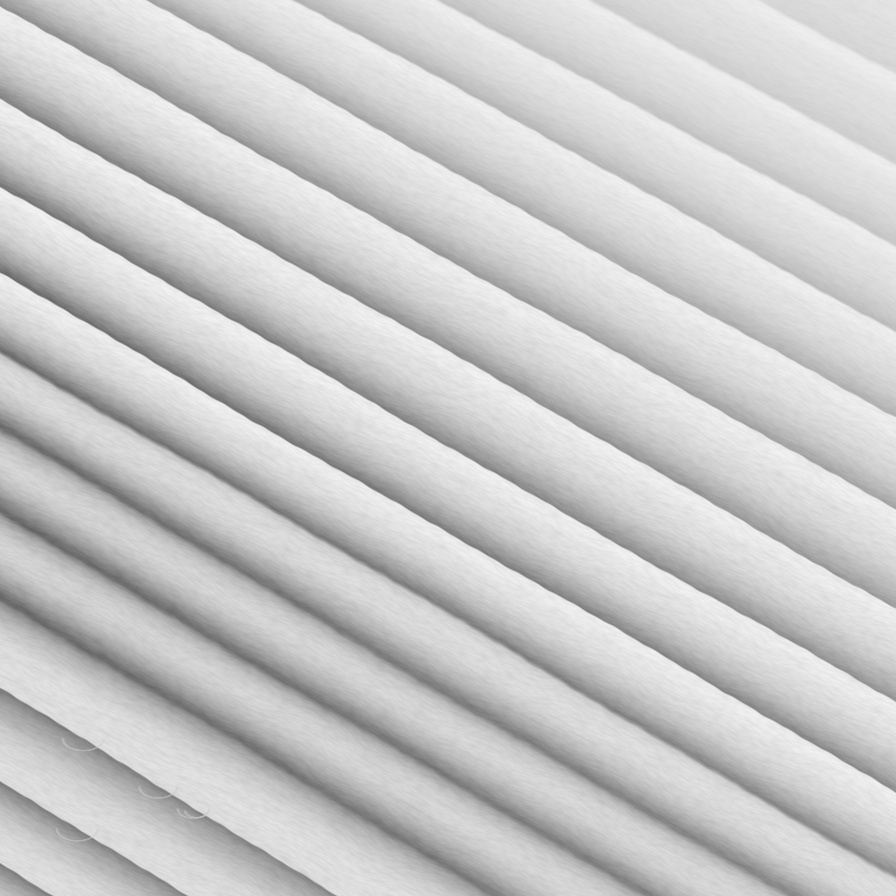
This texture is drawn by a three.js fragment shader. Its source:

```glsl
// Diagonal fan of soft white pleats, lit from the upper right and darkening to the lower left.
// Pleats are painted in order from the top, each shaded by its place between two ridges,
// then covered with stretched cellular fibres and layered sine streaks.
varying vec2 vUv;

const int FIRST_PLEAT = -1;
const int LAST_PLEAT = 15;
const float PITCH = 0.0943;   // mean distance between ridges
const float TAU = 6.2831853;
const vec3 PAPER = vec3(0.905);
const vec3 HAIR = vec3(0.80);

float hash(vec2 p) {
  p = fract(p * vec2(0.1731, 0.2347));
  p += dot(p, p.yx + 19.19);
  return fract((p.x + p.y) * p.x * 7.31);
}

// Distance to the nearest scattered point, 0 at a point
float cellular(vec2 p) {
  vec2 cell = floor(p);
  float nearest = 1.0;
  for (int y = -1; y <= 1; y++) {
    for (int x = -1; x <= 1; x++) {
      vec2 c = cell + vec2(float(x), float(y));
      vec2 seed = c + vec2(hash(c + 3.7), hash(c + 71.3));
      nearest = min(nearest, length(p - seed));
    }
  }
  return nearest;
}

// Height of ridge k at x, measured downward from the top
float ridge(float k, float x) {
  float j = k - 5.0;
  float start = 0.013 + PITCH * j + 0.009 * cos(TAU * (k - 7.5) / 7.0);
  float slope = 0.5625 + 0.006 * j;
  float bow = 0.0016 * sin(x * 7.0 + k * 2.3) + 0.0007 * sin(x * 23.0 + k * 4.1);
  float fray = 0.0004 * sin(x * 131.0 + k * 9.0) + 0.0003 * sin(x * 287.0 + k * 5.0);
  return start + slope * x + bow + fray;
}

// Brightness of pleat k at t: 0 on its own ridge, 1 at the next one
float pleatShade(float k, float t, float x) {
  float fade = 1.0 - 0.3 * x;
  float lowDepth = 0.55 * smoothstep(-3.0, 9.0, k) * (1.0 - smoothstep(11.0, 12.0, k));
  float highDepth = 0.5 * smoothstep(7.8, 10.5, k);
  float highFall = mix(5.0, 2.6, smoothstep(11.0, 13.0, k));
  float low = lowDepth * fade * pow(t, 3.0);
  float high = highDepth * fade * pow(1.0 - t, highFall);
  float crest = 0.025 * exp(-pow((t - 0.1) / 0.12, 2.0));
  return 1.0 - 0.055 * t + crest - low - high;
}

// Sharp ridges in the middle, softer ones in the far corner and the lower grooves
float edgeWidth(float k) {
  float groove = smoothstep(8.0, 10.0, k) * (1.0 - smoothstep(12.0, 13.0, k));
  float far = 1.0 - smoothstep(0.0, 5.0, k);
  return 0.0014 + 0.005 * groove + 0.002 * far;
}

// Fine fibres running almost along the pleats
float fibres(vec2 p) {
  vec2 q = vec2(p.x + 0.5 * p.y, p.y - 0.49 * p.x);
  float warp = 0.003 * sin(q.x * 19.0) + 0.002 * sin(q.x * 43.0 + q.y * 30.0);
  q.y += warp;
  float coarse = cellular(q * vec2(24.0, 150.0)) - 0.45;
  float fine = cellular(q * vec2(75.0, 330.0) + 17.0) - 0.45;
  float streak = sin(q.y * 210.0 + 3.0 * sin(q.x * 11.0)) * sin(q.x * 17.0 + q.y * 67.0);
  return -0.032 * coarse - 0.045 * fine + 0.006 * streak;
}

// Coverage of a thin half loop hanging below its centre
float hairLoop(vec2 p, vec2 centre, float radius) {
  vec2 d = p - centre;
  d.x *= 0.6;
  float line = 1.0 - smoothstep(0.0004, 0.0013, abs(length(d) - radius));
  return line * smoothstep(-0.002, 0.002, d.y);
}

void main() {
  vec2 p = vec2(vUv.x, 1.0 - vUv.y);

  // Paint each pleat over everything below its ridge
  float shade = 0.93;
  float grain = 0.4;
  for (int i = FIRST_PLEAT; i <= LAST_PLEAT; i++) {
    float k = float(i);
    float top = ridge(k, p.x);
    float t = clamp((p.y - top) / (ridge(k + 1.0, p.x) - top), 0.0, 1.0);
    float w = edgeWidth(k);
    float cover = smoothstep(-w, w, p.y - top);
    shade = mix(shade, pleatShade(k, t, p.x), cover);
    grain = mix(grain, mix(0.45, 1.0, smoothstep(0.0, 6.0, k)), cover);
  }
  vec3 color = PAPER * shade + fibres(p) * grain;

  // Loose hairs on the lowest cut edges
  for (int i = 0; i < 6; i++) {
    float n = float(i);
    float x = 0.06 + 0.25 * hash(vec2(n, 8.0));
    float k = 13.0 + step(4.0, n);
    float radius = 0.006 + 0.009 * hash(vec2(n, 21.0));
    color = mix(color, HAIR, 0.5 * hairLoop(p, vec2(x, ridge(k, x)), radius));
  }

  gl_FragColor = vec4(clamp(color, 0.0, 1.0), 1.0);
}
```
